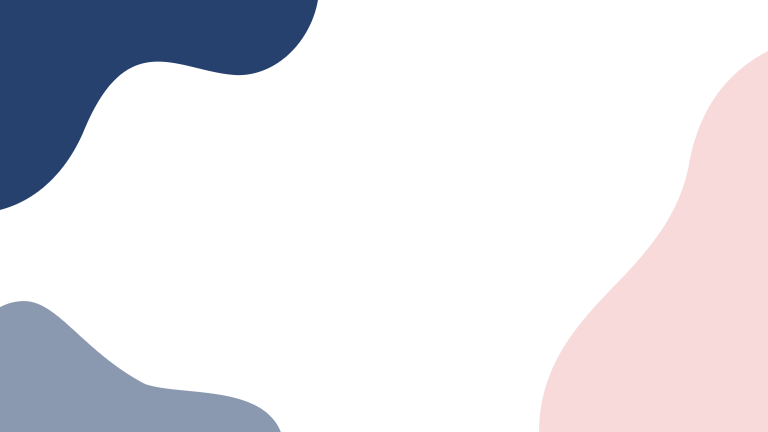
Give the GLSL for this background, as a Shadertoy shader.

```glsl
const vec3 PAPER = vec3(1.0);
const vec3 NAVY  = vec3(0.149, 0.255, 0.431);
const vec3 SLATE = vec3(0.545, 0.600, 0.690);
const vec3 BLUSH = vec3(0.973, 0.855, 0.855);
const int SEGMENTS = 3;
const int SOLVE_STEPS = 16;

// Chained cubic Bezier edges in canvas heights: (along, across), along rising
const vec2 NAVY_EDGE[10] = vec2[10](
    vec2(0.0, 0.514), vec2(0.088, 0.537), vec2(0.153, 0.604),
    vec2(0.192, 0.692), vec2(0.296, 0.949), vec2(0.417, 0.831),
    vec2(0.551, 0.826), vec2(0.644, 0.826), vec2(0.720, 0.907),
    vec2(0.736, 1.0));
const vec2 SLATE_EDGE[10] = vec2[10](
    vec2(0.0, 0.289), vec2(0.019, 0.299), vec2(0.037, 0.303),
    vec2(0.056, 0.303), vec2(0.134, 0.303), vec2(0.194, 0.185),
    vec2(0.336, 0.111), vec2(0.417, 0.083), vec2(0.606, 0.111),
    vec2(0.650, 0.0));
const vec2 BLUSH_EDGE[10] = vec2[10](
    vec2(0.0, 0.530), vec2(0.150, 0.530), vec2(0.248, 0.444),
    vec2(0.340, 0.354), vec2(0.428, 0.269), vec2(0.509, 0.201),
    vec2(0.630, 0.181), vec2(0.750, 0.157), vec2(0.833, 0.095),
    vec2(0.882, 0.0));

vec2 bezier(vec2 a, vec2 b, vec2 c, vec2 d, float t) {
    float s = 1.0 - t;
    return s * s * s * a + 3.0 * s * t * (s * b + t * c) + t * t * t * d;
}

vec2 bezierSlope(vec2 a, vec2 b, vec2 c, vec2 d, float t) {
    float s = 1.0 - t;
    return s * s * (b - a) + 2.0 * s * t * (c - b) + t * t * (d - c);
}

// Approximate signed distance to an edge, positive on its left
float edgeDistance(vec2 p, vec2 edge[10]) {
    int first = 0;
    for (int i = 1; i < SEGMENTS; i++) {
        if (p.x >= edge[3 * i].x) first = 3 * i;
    }
    vec2 a = edge[first], b = edge[first + 1];
    vec2 c = edge[first + 2], d = edge[first + 3];

    // Bisect for the curve point level with p
    float low = 0.0, high = 1.0;
    for (int i = 0; i < SOLVE_STEPS; i++) {
        float mid = 0.5 * (low + high);
        if (bezier(a, b, c, d, mid).x < p.x) low = mid;
        else high = mid;
    }
    float t = 0.5 * (low + high);
    vec2 offset = p - bezier(a, b, c, d, t);
    vec2 tangent = normalize(bezierSlope(a, b, c, d, t));
    return tangent.x * offset.y - tangent.y * offset.x;
}

float coverage(float signedDistance) {
    return clamp(0.5 + signedDistance * iResolution.y, 0.0, 1.0);
}

void mainImage(out vec4 fragColor, in vec2 fragCoord) {
    vec2 p = fragCoord / iResolution.y;
    float aspect = iResolution.x / iResolution.y;
    vec2 fromRight = vec2(p.y, aspect - p.x);

    vec3 color = PAPER;
    color = mix(color, NAVY, coverage(edgeDistance(p, NAVY_EDGE)));
    color = mix(color, SLATE, coverage(-edgeDistance(p, SLATE_EDGE)));
    color = mix(color, BLUSH, coverage(-edgeDistance(fromRight, BLUSH_EDGE)));
    fragColor = vec4(color, 1.0);
}
```
